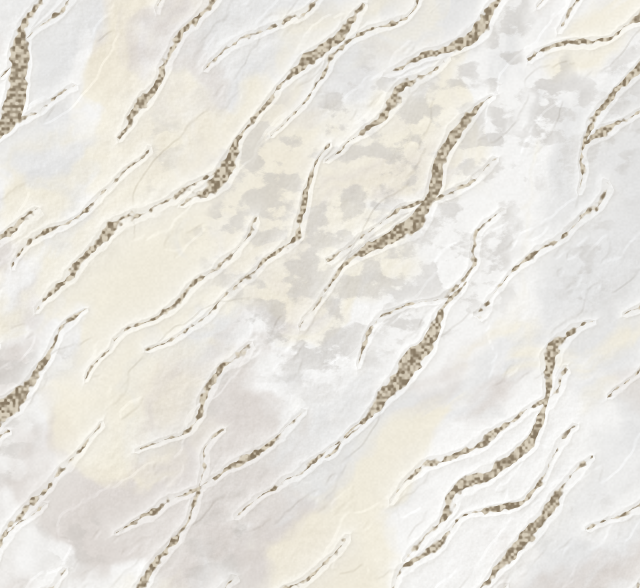
Write a Shadertoy shader that draws this texture.

```glsl
// Pale marble plaster with brushed diagonal clouds and broken veins of gold glitter

float hash(vec2 p) {
    return fract(sin(dot(p, vec2(127.1, 311.7))) * 43758.5);
}

float noise(vec2 p) {
    vec2 i = floor(p), f = fract(p);
    f = f * f * (3.0 - 2.0 * f);
    return mix(mix(hash(i), hash(i + vec2(1, 0)), f.x),
               mix(hash(i + vec2(0, 1)), hash(i + vec2(1, 1)), f.x), f.y);
}

float fbm(vec2 p) {
    float sum = 0.0, amp = 0.5;
    for (int i = 0; i < 5; i++) {
        sum += amp * noise(p);
        p = mat2(1.6, 1.2, -1.2, 1.6) * p + 5.3;
        amp *= 0.5;
    }
    return sum / 0.97;
}

// x runs along the diagonal grain, y across it
vec2 toGrain(vec2 p, float angle) {
    return vec2(cos(angle) * p.x + sin(angle) * p.y, cos(angle) * p.y - sin(angle) * p.x);
}

// Distance to the edge of the nearest tapered vein; one vein per cell of each strip
float veinDistance(vec2 g, float thickness) {
    float nearest = 1.0;
    float ragged = 0.05 * (fbm(g * vec2(9.0, 14.0)) - 0.5);
    for (float k = -1.0; k <= 1.0; k++) {
        float strip = floor(g.y / 0.17) + k;
        float s = g.x / 0.66 + hash(vec2(strip, 3.0));
        vec2 id = vec2(floor(s), strip);
        float t = 2.0 * fract(s) - 1.0;
        float reach = mix(0.5, 0.86, hash(id + 2.0));
        float taper = 1.0 - t * t / (reach * reach);
        float centre = (strip + mix(0.3, 0.7, hash(id + 7.0))) * 0.17;
        float bend = 0.11 * (noise(vec2(g.x * 6.0, strip * 9.7)) - 0.5)
                   + 0.05 * t * (hash(id + 11.0) - 0.5);
        float swell = smoothstep(0.2, 0.85, noise(vec2(g.x * 11.0, strip * 5.3)));
        float width = max(taper, 0.0) * thickness * (0.15 + swell) * mix(0.4, 1.3, hash(id));
        float d = abs(g.y - centre - bend - ragged) - width + 0.15 * max(-taper, 0.0);
        nearest = min(nearest, d);
    }
    return nearest;
}

// Broad veins joined by finer ones that cross at a slight angle
float allVeins(vec2 p) {
    float broad = veinDistance(toGrain(p, 0.86) + vec2(0.23, 0.05), 0.016);
    float fine = veinDistance(toGrain(p, 0.72) * 1.35 + 4.1, 0.007) / 1.35;
    return min(broad, fine);
}

// Flaked paint layers, plaster grit and a raised lip along the veins
float relief(vec2 p, float veins) {
    vec2 g = toGrain(p, 0.84);
    float flakes = smoothstep(0.5, 0.53, fbm(g * vec2(4.0, 9.0) + 13.0));
    float grit = fbm(p * 48.0) * (0.3 + smoothstep(0.42, 0.65, fbm(g * vec2(3.0, 6.0) + 31.0)));
    float lip = exp(-150.0 * abs(veins - 0.007));
    return 0.4 * flakes + 0.8 * grit + 0.7 * lip;
}

// Soft streaked patch of paint
float cloud(vec2 g, vec2 warp, float seed) {
    return fbm(g * vec2(2.3, 5.2) + 1.8 * warp + seed);
}

void mainImage(out vec4 fragColor, in vec2 fragCoord) {
    vec2 p = fragCoord / iResolution.y;
    vec2 g = toGrain(p, 0.84);
    vec2 warp = vec2(fbm(p * 4.0), fbm(p * 4.0 + 19.0)) - 0.5;

    // Painted ground: cool grey, white, rosy taupe and cream
    vec3 color = mix(vec3(0.895, 0.895, 0.892), vec3(0.962, 0.96, 0.953),
                     smoothstep(0.4, 0.58, cloud(g, warp, 2.0)));
    color = mix(color, vec3(0.85, 0.822, 0.8), 0.85 * smoothstep(0.5, 0.66, cloud(g, warp, 47.0)));
    color = mix(color, vec3(0.95, 0.925, 0.85), 0.8 * smoothstep(0.53, 0.66, cloud(g, warp, 83.0)));

    // Dry scraped patches
    float scraped = smoothstep(0.52, 0.68, cloud(g, warp, 121.0))
                  * smoothstep(0.45, 0.6, fbm(p * vec2(30.0, 42.0)));
    color = mix(color, vec3(0.77, 0.755, 0.735), 0.55 * scraped);

    // White plaster around the veins
    float veins = allVeins(p);
    color = mix(color, vec3(0.962, 0.957, 0.942), 0.65 * exp(-45.0 * max(veins, 0.0)));

    // Light from the upper left
    vec2 toLight = vec2(-0.0022, 0.0022);
    vec2 lit = p + toLight;
    float slope = relief(p, veins) - relief(lit, allVeins(lit));
    color += vec3(0.14, 0.15, 0.165) * clamp(slope, -0.7, 0.25);

    // Gold glitter with ragged, granular edges
    float grain = noise(p * 210.0);
    float edge = 0.0012 + 0.5 / iResolution.y;
    float gold = smoothstep(edge, -edge, veins + 0.007 * (noise(p * 120.0) - 0.5));
    vec3 glitter = mix(vec3(0.5, 0.44, 0.35), vec3(0.84, 0.8, 0.72), smoothstep(0.1, 0.85, grain));
    color = mix(color, glitter, 0.92 * gold);

    // Fine woven tooth of the surface
    color += 0.022 * (noise(p * 290.0 + 7.0) - 0.5);
    fragColor = vec4(clamp(color, 0.0, 1.0), 1.0);
}
```
